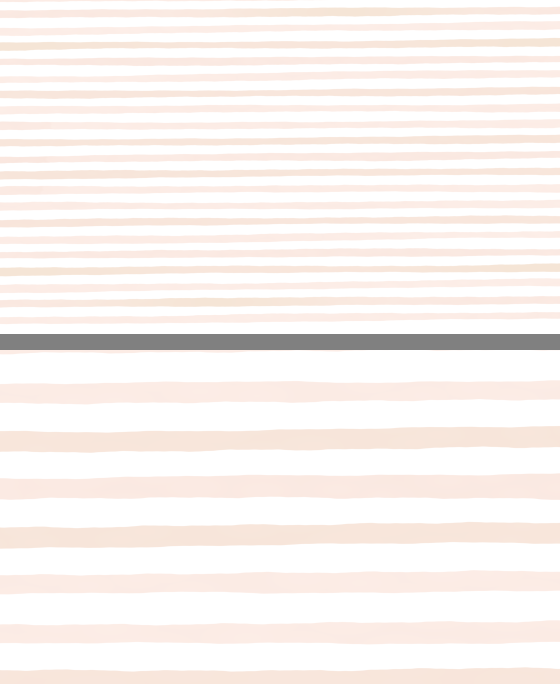
Top, the full canvas; bottom, a detail of the centre.
This pattern is drawn by a WebGL 1 fragment shader. Its source:

```glsl
precision highp float;

uniform vec2 u_resolution;

const float ROWS_TALL = 20.77;
const float LAST_ROW = 20.0;
const vec3 PAPER = vec3(1.0);
const vec3 PALE = vec3(0.992, 0.937, 0.914);
const vec3 PINK = vec3(0.976, 0.900, 0.868);
const vec3 SAND = vec3(0.962, 0.898, 0.840);

float hash(float n) {
  return fract(sin(n * 12.9898 + 4.1) * 4375.85);
}

vec2 hash2(vec2 p) {
  return vec2(hash(p.x + p.y * 5.73), hash(p.x * 3.17 + p.y + 9.4));
}

// Layered sines, roughly -1 to 1
float waves(float x, float seed) {
  float sum = 0.0;
  float amp = 0.5;
  float freq = 4.5;
  for (int i = 0; i < 4; i++) {
    sum += amp * sin(x * freq + 6.2832 * hash(seed + float(i) * 1.7));
    freq *= 2.1;
    amp *= 0.5;
  }
  return sum;
}

// Distance to the nearest scattered cell point
float cellular(vec2 p) {
  vec2 cell = floor(p);
  float nearest = 2.0;
  for (int j = -1; j <= 1; j++) {
    for (int i = -1; i <= 1; i++) {
      vec2 c = cell + vec2(float(i), float(j));
      nearest = min(nearest, length(c + hash2(c) - p));
    }
  }
  return nearest;
}

float isRow(float row, float wanted) {
  return 1.0 - step(0.5, abs(row - wanted));
}

float bump(float x, float center, float width) {
  float t = (x - center) / width;
  return exp(-t * t);
}

// Coverage of one tilted, hand-painted stroke; p.y is in row heights
float strokeMask(vec2 p, float row, float pixel) {
  float tilt = mix(0.2, 0.4, hash(row + 0.3)) * (0.5 - p.x);
  float center = tilt + 0.07 * waves(p.x, row * 3.1);
  float swell = 0.08 * isRow(row, 1.0) * bump(p.x, 0.64, 0.16);
  float halfWidth = 0.222 + swell + 0.055 * waves(p.x * 1.3, row * 5.3 + 20.0);
  float upper = halfWidth + 0.018 * waves(p.x * 17.0, row + 41.0);
  float lower = halfWidth + 0.022 * waves(p.x * 21.0, row + 73.0);
  float dist = max(p.y - center - lower, center - p.y - upper);
  return 1.0 - smoothstep(-0.7 * pixel, 0.7 * pixel, dist);
}

// Dilute paint: row tone, warm pools and faint blotches
vec3 strokeColor(vec2 p, float row, float endPatch) {
  float depth = 0.9 - 0.32 * mod(row, 3.0);
  depth -= 0.6 * isRow(row, 0.0) + 0.3 * isRow(row, 7.0);
  depth += 0.15 * waves(p.x * 0.8, row + 11.0) + 0.35 * endPatch;
  depth += 0.22 * (cellular(vec2(p.x * 26.0, p.y * 2.0 + row * 7.0)) - 0.45);
  float warm = isRow(row, 1.0) * bump(p.x, 0.62, 0.22);
  warm += isRow(row, 3.0) * (0.4 + 0.6 * smoothstep(0.1, 0.45, abs(p.x - 0.5)));
  warm += 0.35 * isRow(row, 6.0) + 0.45 * isRow(row, 9.0);
  vec3 wash = mix(PALE, PINK, clamp(depth, 0.0, 1.0));
  return mix(wash, SAND, clamp(warm, 0.0, 1.0));
}

// Darker overlap at the left end of some middle rows
float leftOverlap(float x, float y, float row) {
  float chosen = step(abs(row - 10.0), 2.5) * (1.0 - mod(row, 2.0));
  float reach = 0.055 + 0.05 * hash(row) + 0.004 * waves(y * 2.0, row);
  return chosen * (1.0 - smoothstep(reach - 0.003, reach + 0.003, x));
}

void main() {
  vec2 uv = gl_FragCoord.xy / u_resolution;
  float down = (1.0 - uv.y) * ROWS_TALL + 0.23;
  float pixel = ROWS_TALL / u_resolution.y;
  float nearestRow = floor(down + 0.5);
  vec3 color = PAPER;

  // Neighbouring rows may lean into this one
  for (int k = -1; k <= 1; k++) {
    float row = nearestRow + float(k);
    vec2 p = vec2(uv.x, down - row);
    float overlap = leftOverlap(p.x, p.y, row);
    float painted = step(-0.5, row) * step(row, LAST_ROW + 0.5);
    // The lower half is the upper half turned half way round
    float turned = step(0.5 * LAST_ROW + 0.5, row);
    p = mix(p, vec2(1.0 - p.x, -p.y), turned);
    float twin = mix(row, LAST_ROW - row, turned);
    float mask = painted * strokeMask(p, twin, pixel);
    color = mix(color, strokeColor(p, twin, overlap), mask);
  }
  gl_FragColor = vec4(color, 1.0);
}
```
